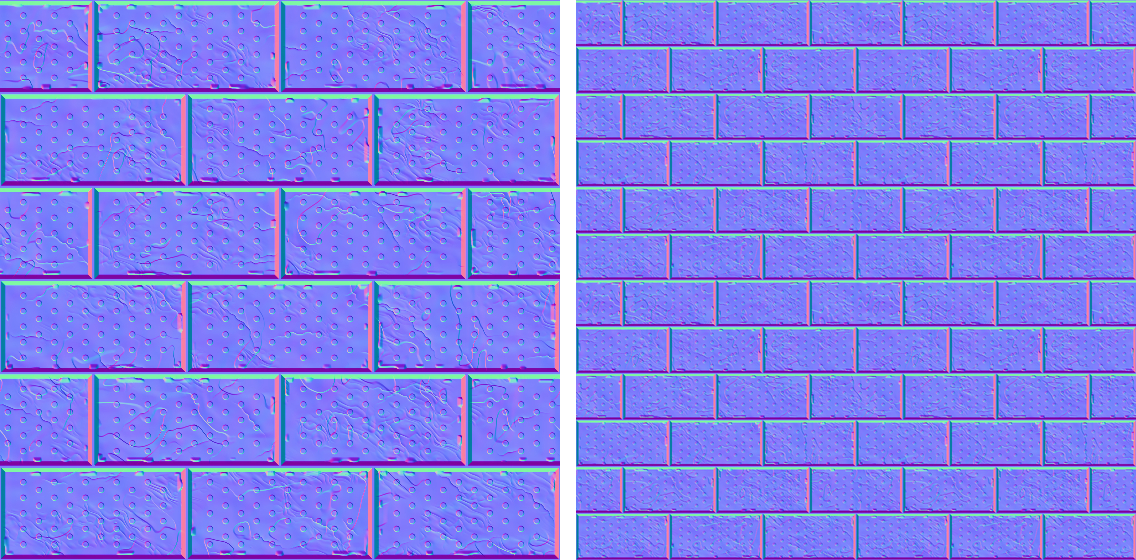
Left, the tile; right, the same tile 2 across and 2 down.
Write a three.js fragment shader that draws this texture map.

```glsl
varying vec2 vUv;

// Lengths are in brick heights
const vec2 BRICKS = vec2(3.0, 6.0);      // across, up
const vec2 BRICK_SIZE = vec2(2.0, 1.0);
const float JOINT = 0.013;               // half width of the gap
const float BEVEL = 0.043;
const float BEVEL_SLOPE = 2.76;
const float CHIP_DEPTH = 0.045;
const float CHIP_REACH = 0.105;
const float DOT_PITCH = 6.0;             // dots per brick height
const float DOT_RADIUS = 0.030;
const float DOT_WALL = 0.0045;
const float DOT_DEPTH = 0.012;
const float SWELL = 0.045;
const float FLAKE = 0.011;
const float STREAK = 0.014;
const int SCRATCHES = 6;
const float SCRATCH_DEPTH = 0.010;
const float SCRATCH_WIDTH = 0.022;
const float STEP = 0.004;                // slope sampling distance
const float TONE = 0.495;                // colour of a zero slope

vec2 hash2(vec2 p) {
  vec3 a = fract(p.xyx * vec3(0.1031, 0.1030, 0.0973));
  a += dot(a, a.yzx + 33.33);
  return fract((a.xx + a.yz) * a.zy);
}

float noise(vec2 p) {
  vec2 i = floor(p), f = fract(p);
  f = f * f * f * (f * (f * 6.0 - 15.0) + 10.0);
  float low = mix(hash2(i).x, hash2(i + vec2(1.0, 0.0)).x, f.x);
  float high = mix(hash2(i + vec2(0.0, 1.0)).x, hash2(i + 1.0).x, f.x);
  return mix(low, high, f.y);
}

float fbm(vec2 p) {
  return 0.58 * noise(p) + 0.28 * noise(p * 2.1 + 7.3) + 0.14 * noise(p * 4.3 + 3.1);
}

mat2 rotation(float angle) {
  float c = cos(angle), s = sin(angle);
  return mat2(c, -s, s, c);
}

// Staggered round dimples: columns alternate between five and four
float dimples(vec2 q) {
  vec2 g = q * DOT_PITCH;
  float column = floor(g.x);
  float odd = mod(column, 2.0);
  float row = floor(g.y + 0.5 * odd);
  vec2 center = vec2(column + 0.5, row + 0.5 - 0.5 * odd);
  float margin = 0.9;
  float inside = step(margin, column) * step(column, BRICK_SIZE.x * DOT_PITCH - 1.0 - margin)
    * step(margin, center.y) * step(center.y, DOT_PITCH - margin);
  float r = length(g - center) / DOT_PITCH;
  return inside * smoothstep(DOT_RADIUS + DOT_WALL, DOT_RADIUS - DOT_WALL, r);
}

// Bent, tapered creases, steep on one side and fading on the other
float scratches(vec2 q, vec2 id) {
  float sum = 0.0;
  for (int k = 0; k < SCRATCHES; k++) {
    vec2 key = id * 17.0 + float(k) * vec2(5.0, 11.0) + 3.0;
    vec2 shape = hash2(key + 41.0);
    vec2 t = rotation(mix(-1.1, 0.7, shape.x)) * (q - hash2(key) * BRICK_SIZE);
    t.y += (shape.y - 0.5) * 1.6 * t.x * t.x + 0.05 * (noise(t.xx * 11.0 + key) - 0.5);
    float taper = smoothstep(mix(0.15, 0.45, shape.y), 0.0, abs(t.x));
    float across = t.y / SCRATCH_WIDTH;
    sum += (fract(shape.x * 7.0) > 0.5 ? 1.0 : -1.0) * taper * exp(-max(across, -4.0 * across));
  }
  return sum;
}

// Flow-like wear: swells, flake edges and diagonal streaks
float wear(vec2 s) {
  vec2 warped = s * 1.7 + 0.7 * vec2(noise(s * 2.3 + 9.0), noise(s * 2.3 + 23.0));
  float saw = fract(fbm(warped) * 4.0);
  float flakes = saw * smoothstep(1.0, 0.93, saw) * smoothstep(0.42, 0.65, noise(s * 2.2 + 31.0));
  vec2 along = rotation(-0.6) * s * vec2(8.0, 22.0);
  float streaks = abs(noise(along + 2.5 * noise(s * 7.0)) - 0.5)
    * smoothstep(0.55, 0.78, noise(s * 2.4 + 57.0));
  return SWELL * fbm(s * 1.8 + 13.0) + FLAKE * flakes + STREAK * streaks;
}

float height(vec2 p) {
  // Running bond: every second course shifts by half a brick
  float course = floor(p.y);
  float x = p.x / BRICK_SIZE.x + 0.5 * mod(course, 2.0);
  vec2 id = mod(vec2(floor(x), course), BRICKS);
  vec2 q = vec2(fract(x), fract(p.y)) * BRICK_SIZE;
  vec2 s = q + floor(hash2(id + 2.0) * 90.0);

  vec2 toEdge = min(q, BRICK_SIZE - q);
  float d = min(toEdge.x, toEdge.y);
  float face = smoothstep(JOINT, JOINT + BEVEL, d);

  // Chipped rim over a mitred bevel
  float chip = smoothstep(0.62, 0.88, noise(s * 10.0 + 5.0))
    * smoothstep(CHIP_REACH, JOINT + BEVEL, d);
  float ramp = BEVEL_SLOPE * max(d - JOINT, 0.0);
  float body = min(ramp, BEVEL_SLOPE * BEVEL - CHIP_DEPTH * chip);

  float detail = wear(s) + SCRATCH_DEPTH * scratches(q, id) - DOT_DEPTH * dimples(q);
  return body + face * detail;
}

void main() {
  vec2 p = vUv * BRICKS * BRICK_SIZE;
  vec2 e = vec2(STEP, 0.0);
  vec2 slope = vec2(height(p + e) - height(p - e),
                    height(p + e.yx) - height(p - e.yx)) / (2.0 * STEP);
  vec3 normal = normalize(vec3(-slope, 1.0));
  gl_FragColor = vec4(normal * TONE + TONE, 1.0);
}
```
